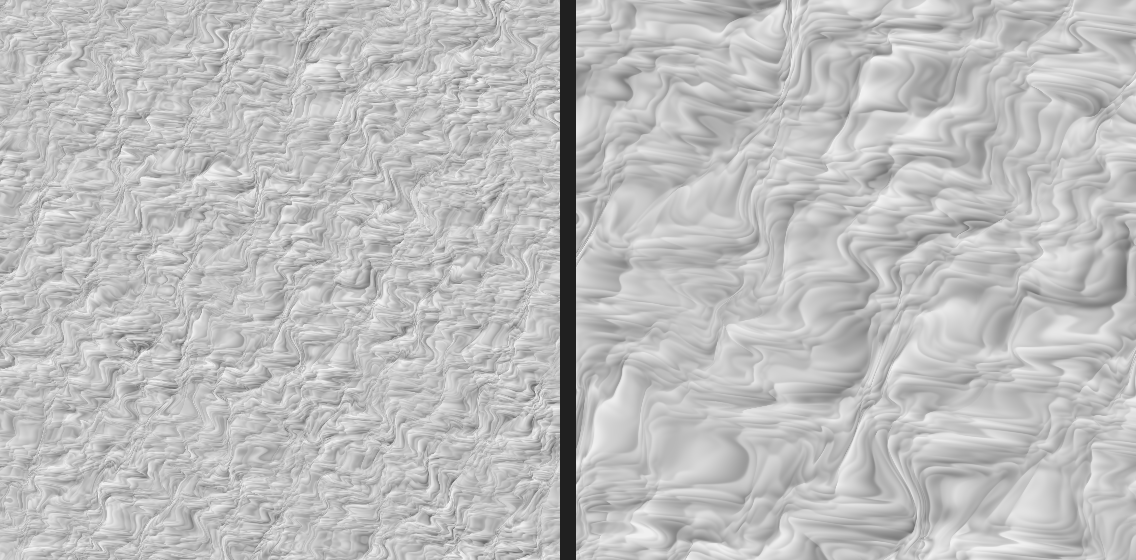
Left, the full canvas; right, a detail of the centre.
This texture is drawn by a Shadertoy shader. Its source:

```glsl
// Rough grey plaster lit from the upper left.
// Layers of smooth cellular bumps are stacked from coarse to fine; the slope
// of each layer toward the light is summed and turned into a grey tone.

vec3 hash3(vec2 cell) {
    vec3 p = fract(cell.xyx * vec3(0.1031, 0.1030, 0.0973));
    p += dot(p, p.yxz + 33.33);
    return fract((p.xxy + p.yzz) * p.zyx);
}

// Slope of a field of rounded bumps: a soft-weighted offset from the
// surrounding bump centres, with taller bumps covering lower ones.
vec2 bumpSlope(vec2 p) {
    vec2 cell = floor(p);
    vec2 slope = vec2(0.0);
    float total = 0.0;
    for (int y = -1; y <= 1; y++) {
        for (int x = -1; x <= 1; x++) {
            vec2 neighbour = cell + vec2(x, y);
            vec3 rnd = hash3(neighbour);
            vec2 offset = p - neighbour - rnd.xy;
            float weight = exp(6.5 * (0.3 * rnd.z - dot(offset, offset)));
            slope += weight * offset;
            total += weight;
        }
    }
    return slope / total;
}

void mainImage(out vec4 fragColor, in vec2 fragCoord) {
    vec2 uv = fragCoord / iResolution.y;

    // Axes: x follows the ridges, y points toward the light.
    vec2 ridge = normalize(vec2(0.84, 0.54));
    vec2 q = vec2(dot(uv, ridge), dot(uv, vec2(-ridge.y, ridge.x))) + 3.0;

    // Broad patches of smoother and rougher plaster.
    float roughness = 1.0 + 0.55 * bumpSlope(q * 7.0 + 5.0).x;

    // Coarse to fine relief; each layer bends the ones above it.
    float freq = 12.0;
    float relief = 0.0;
    for (int i = 0; i < 5; i++) {
        vec2 slope = bumpSlope(q * vec2(0.8, 1.0) * freq + 17.3 * float(i));
        float fineness = float(i) - 2.8;
        relief += 0.9 * exp(-0.17 * fineness * fineness) * slope.y;
        q += 0.45 * slope.yx / freq;
        freq *= 1.93;
    }

    // Shaded sides fall off faster than lit sides brighten.
    float light = 0.19 * roughness * relief;
    float grey = 0.756 + light - 0.8 * light * light;
    fragColor = vec4(vec3(clamp(grey, 0.42, 0.94)), 1.0);
}
```
